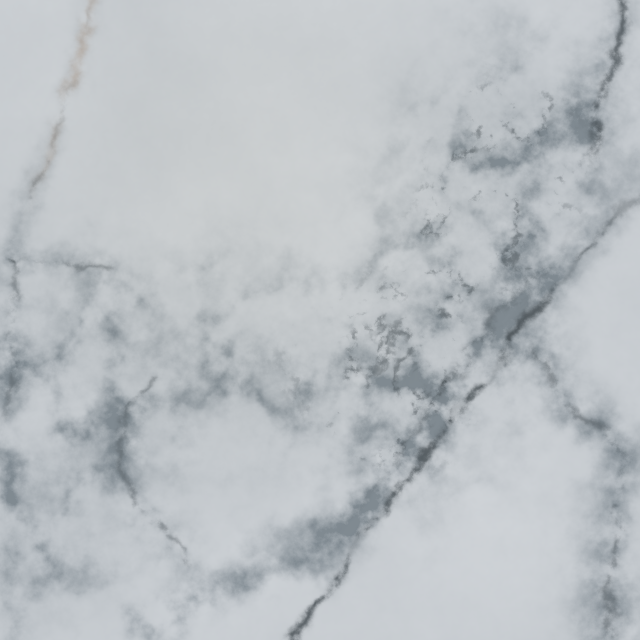
Reproduce this texture procedurally as a Shadertoy shader.

```glsl
// White marble slab with cool grey clouds, craggy diagonal veins and a faint rust seam.

vec2 hash2(vec2 p) {
    vec3 h = fract(vec3(p.xyx) * vec3(0.1031, 0.1030, 0.0973));
    h += dot(h, h.yzx + 33.33);
    return fract((h.xx + h.yz) * h.zy);
}

float gradientNoise(vec2 p) {
    vec2 i = floor(p), f = fract(p);
    vec2 u = f * f * f * (f * (f * 6.0 - 15.0) + 10.0);
    vec2 e = vec2(0.0, 1.0);
    float a = dot(hash2(i) * 2.0 - 1.0, f);
    float b = dot(hash2(i + e.yx) * 2.0 - 1.0, f - e.yx);
    float c = dot(hash2(i + e.xy) * 2.0 - 1.0, f - e.xy);
    float d = dot(hash2(i + e.yy) * 2.0 - 1.0, f - e.yy);
    return mix(mix(a, b, u.x), mix(c, d, u.x), u.y);
}

float fbm(vec2 p) {
    float sum = 0.0, amp = 1.0;
    for (int i = 0; i < 5; i++) {
        sum += amp * gradientNoise(p + 40.0);
        p = mat2(1.6, 1.2, -1.2, 1.6) * p + 7.3;
        amp *= 0.5;
    }
    return sum;
}

// Gap between the two nearest cell centres: zero on the seams between pebbles
float cellSeam(vec2 p) {
    vec2 cell = floor(p);
    float nearest = 9.0, second = 9.0;
    for (int y = -1; y <= 1; y++)
    for (int x = -1; x <= 1; x++) {
        vec2 c = cell + vec2(x, y);
        float d = length(c + 0.1 + 0.8 * hash2(c + 60.0) - p);
        second = min(second, max(nearest, d));
        nearest = min(nearest, d);
    }
    return second - nearest;
}

float segment(vec2 p, vec2 a, vec2 b) {
    vec2 ab = b - a;
    return length(p - a - ab * clamp(dot(p - a, ab) / dot(ab, ab), 0.0, 1.0));
}

float bell(float d, float width) {
    return exp(-d * d / (width * width));
}

void mainImage(out vec4 fragColor, in vec2 fragCoord) {
    vec2 uv = fragCoord / iResolution.xy;
    vec2 p = uv + 0.05 * vec2(fbm(uv * 5.0), fbm(uv * 5.0 + 17.0));
    p += 0.012 * vec2(fbm(uv * 32.0 + 5.0), fbm(uv * 32.0 + 23.0));
    float mottle = fbm(uv * 9.0 + 3.0);
    float grain = fbm(uv * 26.0 + 11.0);
    float speckle = fbm(uv * 70.0 + 31.0);
    float patches = smoothstep(-0.45, 0.4, mottle + 0.4 * grain);
    float breakup = smoothstep(-0.3, 0.35, fbm(uv * 13.0 + 29.0) + 0.5 * speckle);

    // Cloudy regions: a diagonal one on the right, flat ones on the left
    float rightCloud = bell(segment(p, vec2(0.63, 0.37), vec2(0.81, 0.78)), 0.13);
    float leftCloud = max(bell(segment(p, vec2(0.0, 0.44), vec2(0.52, 0.43)), 0.14),
                          bell(segment(p, vec2(0.06, 0.18), vec2(0.18, 0.38)), 0.13));
    float cloud = max(rightCloud, 0.68 * leftCloud);

    // Pale pebbles parted by grey seams, stretched along the diagonal
    vec2 along = vec2(dot(p, vec2(0.6, 0.8)) * 5.5, dot(p, vec2(-0.8, 0.6)) * 8.5);
    float seams = bell(cellSeam(along + 0.4 * mottle), 0.25);
    float haze = cloud * (0.17 + 0.62 * seams * patches + 0.28 * patches * patches);

    // Main vein, with its halo on the upper left side
    float mainDist = 0.8 * (p.x - 0.45 - 0.75 * p.y);
    float mainFade = 1.0 - 0.6 * smoothstep(0.52, 0.7, p.y);
    haze += 0.62 * bell(mainDist + 0.02, 0.036) * patches * mainFade * smoothstep(0.05, 0.2, p.y);
    float crack = bell(mainDist, 0.007) * mainFade * (0.25 + 0.9 * breakup);
    crack += 0.7 * bell(mainDist + 0.04, 0.006) * breakup * bell(p.y - 0.42, 0.14);

    // Short vein in the upper right corner
    float cornerDist = p.x - 0.925 - 0.05 * smoothstep(0.82, 1.0, p.y);
    float cornerMask = smoothstep(0.76, 0.80, p.y);
    haze += 0.5 * bell(cornerDist + 0.01, 0.034) * patches * cornerMask;
    crack += bell(cornerDist, 0.008) * breakup * cornerMask;

    // Smoky band along the bottom and the ragged vein on the right
    float bandDist = segment(p, vec2(0.23, 0.03), vec2(0.57, 0.21));
    haze += 0.68 * bell(bandDist, 0.034) * patches;
    float ragged = min(segment(p, vec2(0.84, 0.45), vec2(0.95, 0.29)),
                       segment(p, vec2(0.95, 0.29), vec2(0.965, 0.0)));
    haze += (0.5 * bell(ragged, 0.034) + 0.14 * bell(ragged, 0.08)) * patches;
    crack += 0.6 * bell(ragged, 0.007) * breakup;

    // Hooked vein in the lower left and a twig above it
    float hook = min(segment(p, vec2(0.24, 0.40), vec2(0.18, 0.33)),
                 min(segment(p, vec2(0.18, 0.33), vec2(0.20, 0.22)),
                     segment(p, vec2(0.20, 0.22), vec2(0.29, 0.13))));
    hook = min(hook, segment(p, vec2(0.02, 0.60), vec2(0.17, 0.57)));
    haze += 0.36 * bell(hook, 0.024) * patches;
    crack += 0.5 * bell(hook, 0.005) * breakup;

    // Left seam, rusty towards the top
    float leftDist = p.x - 0.015 - 0.125 * smoothstep(0.53, 1.0, p.y);
    float rust = smoothstep(0.65, 0.9, p.y);
    haze += 0.3 * bell(leftDist, 0.02) * patches * (1.0 - 0.5 * rust);
    crack += 0.5 * bell(leftDist, 0.005) * breakup * (1.0 - 0.7 * rust) * smoothstep(0.3, 0.4, p.y);

    // Ragged dark flecks strung through the clouds
    float flecks = bell(fbm(along * 1.3 + 5.0), 0.09) * smoothstep(-0.1, 0.5, mottle + speckle);
    crack += 0.65 * flecks * smoothstep(0.3, 0.9, rightCloud + 0.35 * leftCloud);

    // Polished body: broad soft shading, then clouds, cracks and tints
    haze *= 1.0 + 0.45 * grain + 0.4 * speckle;
    float shade = 0.06 + 0.15 * fbm(uv * 2.2 + 8.0) + 0.02 * grain + 0.015 * speckle + haze;
    vec3 color = mix(vec3(0.802, 0.819, 0.836), vec3(0.50, 0.54, 0.57), clamp(shade, -0.05, 1.0));
    color = mix(color, vec3(0.29, 0.32, 0.34), clamp(0.72 * crack, 0.0, 0.85));
    color += vec3(0.008, 0.004, -0.008) * bell(length(uv - vec2(0.4, 0.7)), 0.35);
    color = mix(color, vec3(0.69, 0.62, 0.56), 0.55 * rust * bell(leftDist, 0.009) * patches);
    fragColor = vec4(color, 1.0);
}
```
